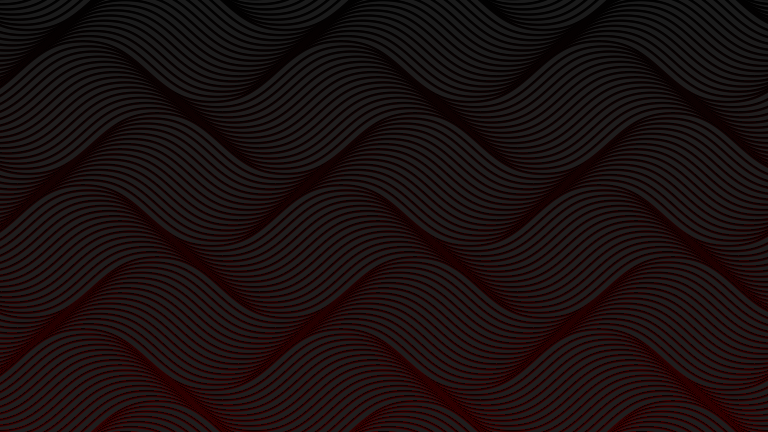
Reproduce this background procedurally as a Shadertoy shader.

```glsl
// Rows of wavy grey ribbons over a black-to-red backdrop.
// One wave is repeated downwards while its crest slides right, then left;
// ribbons bunch into dense folds where the slide runs along the wave.

const float TAU = 6.2831853;
const float ROW = 1.0 / 3.0;      // height of one slide to the right and back
const float RIBBONS = 28.0;       // ribbons in each row

// Crest position (x) and its change with level (y): a zigzag
vec2 crestSlide(float level) {
    float f = fract((level - 0.164) / ROW);
    float swing = 0.0857;
    return vec2(0.278 + swing * (1.0 - abs(4.0 * f - 2.0)),
                (f < 0.5 ? 4.0 : -4.0) * swing / ROW);
}

// Downward offset (x) and slope (y) of the wave, with slightly steep flanks
vec2 wave(float x) {
    float k = TAU / 0.597;
    float phase = k * x;
    return 0.074 * vec2(0.05 * cos(3.0 * phase) - cos(phase),
                        k * (sin(phase) - 0.15 * sin(3.0 * phase)));
}

void mainImage(out vec4 fragColor, in vec2 fragCoord) {
    float pixel = 1.0 / iResolution.y;
    vec2 p = fragCoord * pixel;
    float depth = 1.0 - p.y;

    // Bisect for the level whose wave passes through this point
    float low = depth - 0.08;
    float high = depth + 0.08;
    for (int i = 0; i < 20; i++) {
        float middle = 0.5 * (low + high);
        if (middle + wave(p.x - crestSlide(middle).x).x < depth) low = middle;
        else high = middle;
    }
    float level = 0.5 * (low + high);

    // Distance below the previous ribbon, at right angles to it
    vec2 slide = crestSlide(level);
    float slope = wave(p.x - slide.x).y;
    float stretch = max(1.0 - slope * slide.y, 0.02);
    float spacing = ROW / RIBBONS * stretch * inversesqrt(1.0 + slope * slope);
    float d = fract((level - 0.164) / ROW * RIBBONS) * spacing;

    // Groove: a shadow that lightens into the red backdrop
    float groove = 0.0048;
    float shade = mix(0.2, 1.0, smoothstep(0.0, min(groove, spacing), d));
    shade = mix(0.75, shade, smoothstep(0.5, 2.0, spacing / pixel));
    vec3 backdrop = mix(vec3(0.008, 0.006, 0.006), vec3(0.25, 0.0, 0.0), depth);
    vec3 color = backdrop * shade;

    // Grey ribbon face with smoothed edges
    float face = smoothstep(groove - 0.6 * pixel, groove + 0.6 * pixel, d)
               * smoothstep(0.0, pixel, spacing - d);
    vec3 grey = mix(vec3(0.1), vec3(0.118, 0.112, 0.112), smoothstep(0.0, 0.3, depth));
    color = mix(color, grey, face);

    fragColor = vec4(color, 1.0);
}
```
